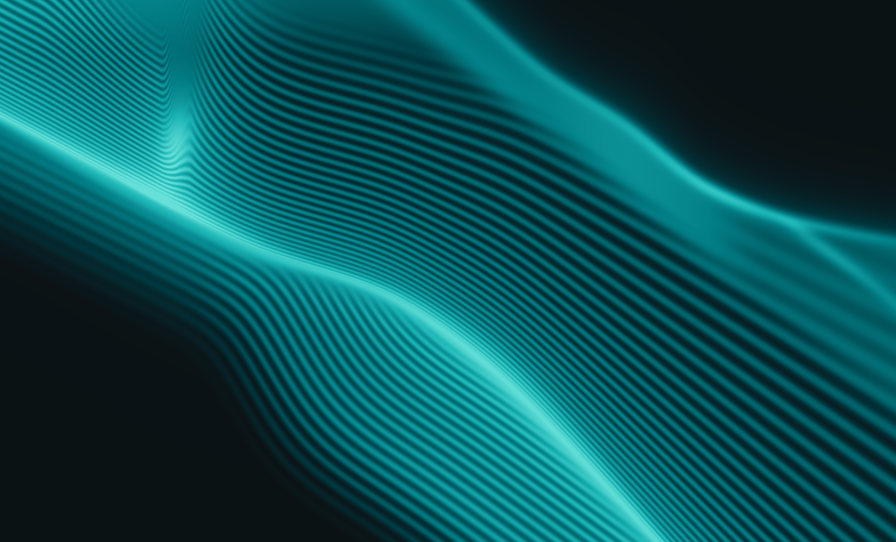
Give the GLSL for this background, as a WebGL 1 fragment shader.

```glsl
precision highp float;
// Flowing teal ribbons on a near-black ground: two sheets of fine contour
// lines meet at a glowing ridge, with a smooth veil along the upper rim.
// Curves are straight lines with rounded bends; one light value picks the colour.

uniform vec2 u_resolution;

#define UPPER_LINES 30.0
#define LOWER_LINES 7.0
#define LINE_CONTRAST 0.22
#define RIDGE_GLOW 0.31
#define RIM_HALO 0.035
#define DRIFT vec2(0.078, 0.14)

const vec3 NIGHT = vec3(0.045, 0.07, 0.08);
const vec3 DEEP  = vec3(0.00, 0.21, 0.24);
const vec3 TEAL  = vec3(0.01, 0.50, 0.53);
const vec3 CYAN  = vec3(0.11, 0.71, 0.71);
const vec3 PALE  = vec3(0.40, 0.88, 0.85);

// Rounded ramp: 0 before the corner, slope 1 after it
float bend(float x, float corner, float width) {
  float d = x - corner;
  return 0.5 * (d + sqrt(d * d + width * width));
}

float bell(float d, float width) {
  d /= width;
  return exp(-d * d);
}

// Height of each guiding curve
float ridge(float x) {
  return 0.785 - 0.88 * x + 0.53 * bend(x, 0.285, 0.05)
       - 0.85 * bend(x, 0.44, 0.06) - 0.67 * bend(x, 0.56, 0.06);
}

float rim(float x) {
  return 1.0 - 1.55 * (x - 0.514) + 0.70 * bend(x, 0.61, 0.04)
       - 0.75 * bend(x, 0.70, 0.03) + 0.85 * bend(x, 0.775, 0.03)
       + 0.47 * bend(x, 0.86, 0.05);
}

float lowerGuide(float x) {
  return 0.56 - 0.85 * x - 3.2 * bend(x, 0.24, 0.03) + 3.2 * bend(x, 0.298, 0.05)
       - 0.35 * bend(x, 0.42, 0.06);
}

// Upper sheet: 0 on the ridge, lines spread to the right and fold at the crease
float acrossUpper(vec2 p) {
  float above = p.y - ridge(p.x);
  float dip = 0.14 * smoothstep(0.04, 0.185, p.x);
  float rise = -0.2 * exp(-max(p.x - 0.2, 0.0) / 0.04);
  float fold = mix(dip, rise, smoothstep(0.18, 0.215, p.x));
  return (above + fold * smoothstep(0.0, 0.4, above)) / (0.31 + 0.9 * bend(p.x, 0.47, 0.08));
}

// Lower sheet: how far the guide must drift to pass through p
float acrossLower(vec2 p) {
  float s = 0.5;
  for (int i = 0; i < 9; i++) {
    s -= (lowerGuide(p.x - DRIFT.x * s) + DRIFT.y * s - p.y) / 0.36;
  }
  return s;
}

// Line counts, packed closer towards the ridge
float upperPhase(vec2 p) {
  return UPPER_LINES * sqrt(max(acrossUpper(p), 0.0) + 0.06);
}

float lowerPhase(vec2 p) {
  float s = acrossLower(p);
  return LOWER_LINES * s * (1.0 + 0.2 * s);
}

// Signed wave, faded out where lines become finer than the pixels
float stripes(float phase, float nextX, float nextY) {
  float rate = length(vec2(nextX, nextY) - phase);
  return cos(6.28318 * phase) * (1.0 - smoothstep(0.25, 0.5, rate));
}

vec3 tone(float light) {
  vec3 c = mix(NIGHT, DEEP, clamp(light / 0.3, 0.0, 1.0));
  c = mix(c, TEAL, clamp((light - 0.3) / 0.4, 0.0, 1.0));
  c = mix(c, CYAN, clamp((light - 0.7) / 0.3, 0.0, 1.0));
  return mix(c, PALE, clamp((light - 1.0) / 0.35, 0.0, 1.0));
}

void main() {
  vec2 p = gl_FragCoord.xy / u_resolution;
  vec2 px = vec2(1.0 / u_resolution.x, 0.0), py = vec2(0.0, 1.0 / u_resolution.y);
  float aspect = u_resolution.x / u_resolution.y;
  float x = p.x, y = p.y, h = 0.002;

  // Distances measured across the curves
  float r = ridge(x), e = rim(x);
  float dRidge = (y - r) / length(vec2(1.0, (ridge(x + h) - r) / (h * aspect)));
  float dRim = (y - e) / length(vec2(1.0, (rim(x + h) - e) / (h * aspect)));

  // Upper sheet, with a bright crease on the left
  float v = acrossUpper(p);
  float upper = mix(0.52, 0.32, smoothstep(0.15, 0.36, x))
              + 0.54 * exp(-abs(dRidge) / 0.10) + 0.18 * smoothstep(0.88, 1.02, y);
  vec2 crease = p - vec2(0.198 + 0.08 * (y - 0.74), 0.735);
  float calm = bell(crease.x, 0.022) * smoothstep(0.06, 0.14, y - r);
  float upperGain = (1.0 - smoothstep(0.95, 1.5, v)) * (1.0 - calm)
                  * (1.0 - 0.6 * exp(-abs(dRidge) / 0.05));
  upper += LINE_CONTRAST * upperGain
         * stripes(upperPhase(p), upperPhase(p + px), upperPhase(p + py));
  upper += 0.36 * bell(length(crease / vec2(0.018, 0.065)), 1.0)
         + 0.22 * bell(length(crease / vec2(0.05, 0.16)), 1.0);

  // Smooth veil below the rim
  float dVeil = y - (0.96 - 1.35 * (x - 0.456));
  float veil = smoothstep(-0.05, 0.06, dVeil) * mix(1.0, 0.65, smoothstep(0.78, 0.86, x));
  upper = mix(upper, 0.64 + 0.15 * bell(x - 0.70, 0.10), veil);
  upper += 0.12 * bell(dVeil - 0.02, 0.03) * (1.0 - smoothstep(0.55, 0.65, x));
  float seam = y - (0.585 - 1.25 * (x - 0.885));
  upper += 0.28 * bell(seam, 0.018) * smoothstep(0.84, 0.90, x);

  // Rim line and its halo
  float halo = 0.52 * exp(-max(dRim, 0.0) / RIM_HALO);
  upper = mix(upper, halo, smoothstep(-0.012, 0.012, dRim));
  upper += (0.18 + 0.34 * bell(x - 0.82, 0.09)) * bell(dRim, 0.013);

  // Lower sheet, fading into the dark
  float s = acrossLower(p);
  float body = mix(0.42, 0.70, smoothstep(0.22, 0.55, x)) * smoothstep(-0.25, 0.75, s);
  float lineGain = mix(0.25, 0.9, smoothstep(0.18, 0.30, x)) * smoothstep(-0.25, 0.4, s)
                 * smoothstep(0.005, 0.06, -dRidge);
  float lower = body + 0.38 * exp(-abs(dRidge) / 0.06);
  lower += LINE_CONTRAST * lineGain
         * stripes(lowerPhase(p), lowerPhase(p + px), lowerPhase(p + py));

  // Join at the glowing ridge
  float light = mix(lower, upper, smoothstep(-0.008, 0.008, dRidge));
  light += RIDGE_GLOW * bell(dRidge, 0.020 + 0.009 * cos(15.7 * (x - 0.18)));
  gl_FragColor = vec4(tone(light), 1.0);
}
```
